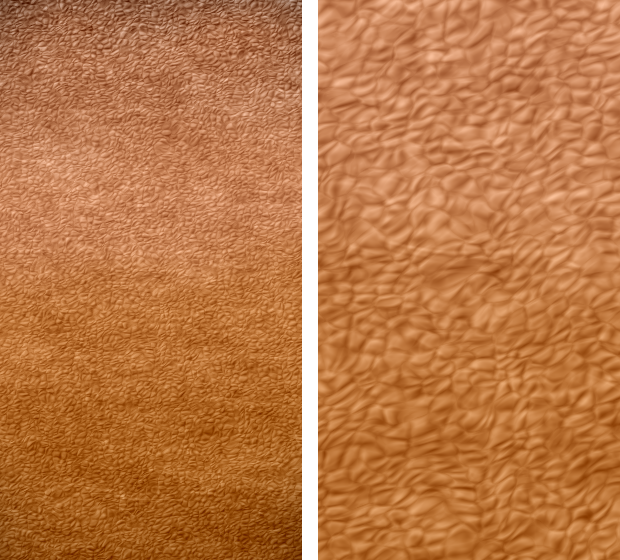
Left: the whole. Right: its middle third, enlarged.
This texture is drawn by a WebGL 1 fragment shader. Its source:

```glsl
precision highp float;
uniform vec2 u_resolution;

// Leather tones from the bottom edge to the top edge
const vec3 TAN_DEEP  = vec3(0.58, 0.31, 0.055);
const vec3 TAN_WARM  = vec3(0.67, 0.385, 0.12);
const vec3 TAN_MID   = vec3(0.74, 0.455, 0.215);
const vec3 TAN_LIGHT = vec3(0.79, 0.52, 0.35);
const vec3 TAN_DULL  = vec3(0.715, 0.465, 0.315);
const vec3 TAN_SHADE = vec3(0.55, 0.36, 0.25);

// How a tone step shifts each channel when lit or shaded
const vec3 LIT_TINT   = vec3(0.80, 0.98, 1.10);
const vec3 SHADE_TINT = vec3(0.90, 1.00, 0.95);

const vec2 GRAIN_SCALE = vec2(46.0, 74.0);  // pebbles per canvas width
const vec2 PIT_SCALE = vec2(58.0, 108.0);
const float GRAIN_WARP = 0.020;
const float GRAIN_ROUGHNESS = 0.45;         // bends the pebble outlines
const float GRAIN_SLANT = 0.28;
const float SLANT_SWING = 0.012;            // lets the slant wander
const float LIGHT_STEP = 0.45;              // relief offset in pebbles
const float RELIEF_GAIN = 0.085;
const float CREASE_GAIN = 0.05;
const float PIT_GAIN = 0.16;
const float STREAK_GAIN = 0.085;
const float VEIN_GAIN = 0.055;
const float MOTTLE_GAIN = 0.08;
const float WRINKLE_GAIN = 0.08;
const float TOP_CONTRAST = 0.5;

vec2 hash2(vec2 p) {
  vec3 q = fract(p.xyx * vec3(0.1031, 0.1030, 0.0973));
  q += dot(q, q.yzx + 33.33);
  return fract((q.xx + q.yz) * q.zy);
}

float cornerSlope(vec2 cell, vec2 offset) {
  return dot(hash2(cell) * 2.0 - 1.0, offset);
}

float gradientNoise(vec2 p) {
  vec2 i = floor(p), f = fract(p);
  vec2 u = f * f * f * (f * (f * 6.0 - 15.0) + 10.0);
  vec2 e = vec2(1.0, 0.0);
  float low = mix(cornerSlope(i, f), cornerSlope(i + e, f - e), u.x);
  float high = mix(cornerSlope(i + e.yx, f - e.yx),
                   cornerSlope(i + e.xx, f - e.xx), u.x);
  return mix(low, high, u.y);
}

float fbm(vec2 p) {
  float sum = 0.0, gain = 1.0;
  for (int i = 0; i < 3; i++) {
    sum += gain * gradientNoise(p);
    p = p * 2.03 + 17.3;
    gain *= 0.5;
  }
  return sum;
}

// Height of soft pebbles, low in the creases between them
float pebbleHeight(vec2 p) {
  vec2 cell = floor(p), f = fract(p);
  float nearest = 8.0, second = 8.0;
  for (int y = -1; y <= 1; y++) {
    for (int x = -1; x <= 1; x++) {
      vec2 o = vec2(float(x), float(y));
      float d = length(o + hash2(cell + o) - f);
      second = min(second, max(nearest, d));
      nearest = min(nearest, d);
    }
  }
  return smoothstep(-0.1, 0.6, second - nearest);
}

// Thin broken lines along x, where stretched noise crosses zero
float veins(vec2 p, vec2 scale, float width) {
  float line = 1.0 - smoothstep(0.0, width, abs(fbm(p * scale + 41.0)));
  return line * smoothstep(0.0, 0.35, gradientNoise(p * scale * 1.3 + 9.0));
}

vec3 leatherTone(float v) {
  vec3 c = mix(TAN_DEEP, TAN_WARM, smoothstep(-0.04, 0.20, v));
  c = mix(c, TAN_MID, smoothstep(0.16, 0.44, v));
  c = mix(c, TAN_LIGHT, smoothstep(0.42, 0.63, v));
  c = mix(c, TAN_DULL, smoothstep(0.66, 0.88, v));
  return mix(c, TAN_SHADE, smoothstep(0.90, 1.03, v));
}

void main() {
  vec2 p = gl_FragCoord.xy / u_resolution.x;
  vec2 uv = gl_FragCoord.xy / u_resolution;

  // Broad colour, with soft mottling and darker lower and upper corners
  float mottle = fbm(p * vec2(2.5, 5.0) + 3.0);
  vec3 color = leatherTone(uv.y + 0.05 * mottle + 0.04 * (0.5 - uv.x));
  float side = pow(abs(uv.x * 2.0 - 1.0), 4.0);
  color *= 1.0 - 0.12 * side * smoothstep(0.2, 0.5, abs(uv.y - 0.5));

  // Soft pebbles lit from above, their outlines broken by noise
  vec2 warp = vec2(fbm(p * 7.0), fbm(p * 7.0 + 60.0));
  vec2 bent = p + GRAIN_WARP * warp;
  vec2 slanted = bent;
  slanted.y -= GRAIN_SLANT * bent.x + SLANT_SWING * gradientNoise(p * 14.0);
  vec2 grain = slanted * GRAIN_SCALE;
  grain += GRAIN_ROUGHNESS * vec2(gradientNoise(grain * 0.9),
                                  gradientNoise(grain * 0.9 + 31.0));
  float height = pebbleHeight(grain);
  float relief = height - pebbleHeight(grain + vec2(-0.2, LIGHT_STEP));

  // Slanted pits, sideways streaks, crossing veins and long folds
  float pits = gradientNoise(slanted * PIT_SCALE + 80.0);
  pits += 0.6 * gradientNoise(slanted * PIT_SCALE * 0.5 + 13.0);
  float streak = fbm(bent * vec2(8.0, 26.0) + 25.0);
  vec2 rising = mat2(0.85, -0.53, 0.53, 0.85) * p;
  vec2 falling = mat2(0.91, 0.42, -0.42, 0.91) * p;
  float vein = veins(rising, vec2(8.0, 22.0), 0.14)
             + veins(falling, vec2(7.0, 20.0), 0.14);
  vec2 foldScale = vec2(2.6, 9.0);
  float fold = veins(p, foldScale, 0.07)
             - 0.6 * veins(p + vec2(0.0, 0.009), foldScale, 0.07);

  float tone = RELIEF_GAIN * relief + CREASE_GAIN * (height - 0.5)
             + PIT_GAIN * pits + STREAK_GAIN * streak
             + VEIN_GAIN * (vein - 0.15);
  tone *= 1.0 + TOP_CONTRAST * smoothstep(0.7, 1.0, uv.y);
  tone += MOTTLE_GAIN * mottle + WRINKLE_GAIN * fold;

  color += tone * mix(SHADE_TINT, LIT_TINT, smoothstep(-0.05, 0.05, tone));
  gl_FragColor = vec4(clamp(color, 0.0, 1.0), 1.0);
}
```
